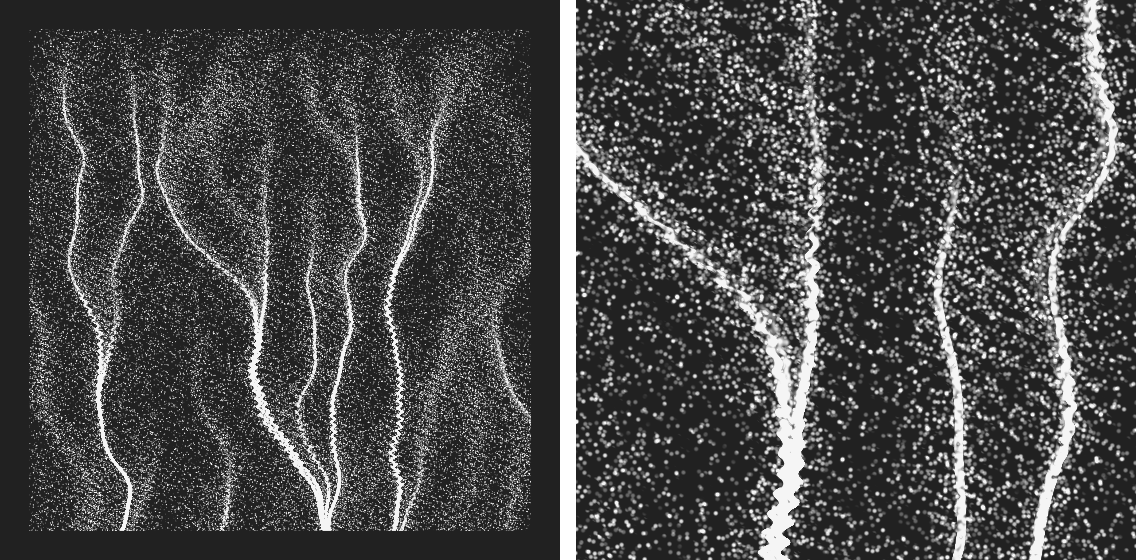
Left, the full canvas; right, a detail of the centre.
Give the GLSL for this pattern, as a WebGL 1 fragment shader.

```glsl
precision highp float;
// Pale grains drift down a dark square and gather into winding rivulets.
// Each point is traced back up a noise wind; the widening of a narrow pair
// of traces tells how many grains have been squeezed into that spot.

uniform vec2 u_resolution;

vec2 hash2(vec2 p) {
  vec3 q = fract(p.xyx * vec3(0.1031, 0.1030, 0.0973));
  q += dot(q, q.yzx + 33.33);
  return fract((q.xx + q.yz) * q.zy);
}

float gradientDot(vec2 cell, vec2 offset) {
  return dot(hash2(cell) * 2.0 - 1.0, offset);
}

float gradientNoise(vec2 p) {
  vec2 i = floor(p);
  vec2 f = p - i;
  vec2 u = f * f * f * (f * (f * 6.0 - 15.0) + 10.0);
  vec2 e = vec2(1.0, 0.0);
  float low = mix(gradientDot(i, f), gradientDot(i + e, f - e), u.x);
  float high = mix(gradientDot(i + e.yx, f - e.yx),
                   gradientDot(i + e.xx, f - e.xx), u.x);
  return mix(low, high, u.y);
}

// Sideways drift per unit of fall: broad sway, gathering, small kinks.
float wind(vec2 p) {
  return 1.7 * gradientNoise(p * vec2(3.0, 4.5) + 17.3)
       + 1.5 * gradientNoise(p * vec2(14.0, 5.0) + 41.7)
       + 0.9 * gradientNoise(p * vec2(10.0, 16.0) + 73.1);
}

// Grains released along the top edge and all the way down.
float grainDensity(vec2 p) {
  const int STEPS = 52;
  float width = mix(0.0065, 0.0035, p.y);
  float rise = max(0.948 - p.y, 0.0) / float(STEPS);
  float left = p.x - 0.5 * width;
  float right = p.x + 0.5 * width;
  float y = p.y;
  float squeeze = 1.0;
  float released = 0.0;
  for (int i = 0; i < STEPS; i++) {
    left -= wind(vec2(left, y)) * rise;
    right -= wind(vec2(right, y)) * rise;
    y += rise;
    squeeze = abs(clamp(right, 0.05, 0.95) - clamp(left, 0.05, 0.95)) / width;
    released += squeeze * rise;
  }
  // Strands follow the flow and blur away where they are packed tight.
  float strand = gradientNoise(vec2((left + right) * 24.0, p.y * 3.0));
  return (0.4 * squeeze + 1.8 * released) * (1.0 + 1.5 * strand / (1.0 + 0.15 * squeeze));
}

// Scattered soft dots; chance is the share of cells that hold one.
float grains(vec2 p, float chance) {
  const float CELL = 0.0024;
  vec2 home = floor(p / CELL);
  float ink = 0.0;
  for (int j = -1; j <= 1; j++) {
    for (int i = -1; i <= 1; i++) {
      vec2 cell = home + vec2(float(i), float(j));
      vec2 centre = (cell + hash2(cell + 5.0)) * CELL;
      vec2 pick = hash2(cell + 391.0);
      float present = clamp((chance - pick.x) * 10.0, 0.0, 1.0);
      float spot = 1.0 - smoothstep(0.0004, 0.0019, distance(p, centre));
      ink += spot * present * mix(0.25, 0.95, pick.y);
    }
  }
  return min(ink, 1.0);
}

void main() {
  float side = min(u_resolution.x, u_resolution.y);
  vec2 p = (gl_FragCoord.xy - 0.5 * u_resolution) / side + 0.5;
  vec2 q = abs(p - 0.5);
  float inside = 1.0 - smoothstep(0.447, 0.449, max(q.x, q.y));

  float ink = 0.0;
  if (inside > 0.0) {
    // Zigzag wobble, present in patches and stronger lower down.
    float patches = gradientNoise(p * 6.0 + 9.0);
    float phase = 490.0 * p.y + 9.0 * gradientNoise(p * 8.0 + 3.0);
    float wobble = smoothstep(-0.2, 0.25, patches) * mix(0.0045, 0.0015, p.y);
    float density = grainDensity(p + vec2(wobble * sin(phase), 0.0));

    // Loose grains in slanting ripples, then ragged solid rivulets.
    float ripple = sin(phase + 260.0 * p.x);
    float chance = (0.13 + 0.87 * density / (density + 0.9)) * (1.0 + 0.35 * ripple);
    chance *= mix(0.5, 1.0, smoothstep(0.0, 0.12, 0.948 - p.y));
    float ragged = 1.0 + 1.5 * gradientNoise(p * 260.0);
    float rivulet = smoothstep(2.5, 11.0, density * ragged);
    ink = max(grains(p, chance), rivulet);
  }

  vec3 charcoal = vec3(0.13);
  vec3 chalk = vec3(0.96);
  gl_FragColor = vec4(mix(charcoal, chalk, ink * inside), 1.0);
}
```
